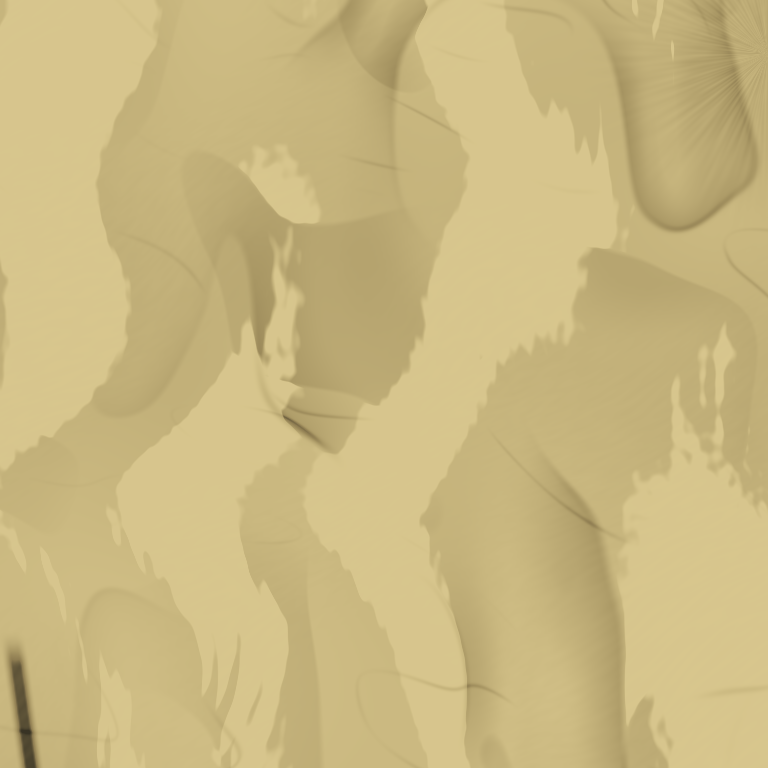
Write a WebGL 1 fragment shader that draws this texture.

```glsl
precision highp float;
// Draws soft sand-coloured folds with ragged lit plateaus, one-sided shadows and thin creases.
uniform vec2 u_resolution;

// Tones from lit to darkest; a depth of 0..5 walks through them.
const vec3 LIT = vec3(0.848, 0.778, 0.556);
const vec3 SAND = vec3(0.788, 0.718, 0.498);
const vec3 SHADE = vec3(0.73, 0.66, 0.45);
const vec3 DEEP = vec3(0.66, 0.59, 0.39);
const vec3 DARK = vec3(0.56, 0.49, 0.32);
const vec3 GASH = vec3(0.22, 0.20, 0.14);

const float BAND_PERIOD = 0.29;    // spacing of the lit plateaus
const float LIT_LEVEL = 0.05;      // higher means less lit area
const float EDGE_SOFT = 0.025;     // plateau edge softness
const vec2 FOLD_SCALE = vec2(3.2, 1.7);
const float FOLD_WIDTH = 0.055;    // reach of the shadow beside a fold
const float FOLD_DEPTH = 2.0;
const float CREASE_WIDTH = 0.005;
const float HAIR_WIDTH = 0.0028;
const float WARP = 0.09;
const float GRAIN = 0.16;

vec2 gradientAt(vec2 cell) {
  vec3 h = fract(cell.xyx * vec3(0.1031, 0.1030, 0.0973));
  h += dot(h, h.yzx + 33.33);
  float angle = 6.28318 * fract((h.x + h.y) * h.z);
  return vec2(cos(angle), sin(angle));
}

float noise(vec2 p) {
  vec2 i = floor(p), f = p - i;
  vec2 u = f * f * f * (f * (f * 6.0 - 15.0) + 10.0);
  vec2 e = vec2(1.0, 0.0);
  float low = mix(dot(gradientAt(i), f), dot(gradientAt(i + e), f - e), u.x);
  float high = mix(dot(gradientAt(i + e.yx), f - e.yx), dot(gradientAt(i + 1.0), f - 1.0), u.x);
  return mix(low, high, u.y);
}

float foldField(vec2 p) {
  vec2 q = p * FOLD_SCALE + vec2(17.3, 5.6);
  return noise(q) + 0.3 * noise(q * 2.1 + 9.0);
}

float hairField(vec2 p) {
  vec2 q = vec2(p.x, p.y + 0.4 * p.x);
  return noise(q * vec2(3.0, 7.0) + vec2(41.2, 23.7));
}

// Approximate signed distances to the zero lines of both fields.
vec2 lineDistances(vec2 p) {
  vec2 e = vec2(0.002, 0.0);
  vec2 here = vec2(foldField(p), hairField(p));
  vec2 dx = vec2(foldField(p + e), hairField(p + e)) - here;
  vec2 dy = vec2(foldField(p + e.yx), hairField(p + e.yx)) - here;
  return here / max(sqrt(dx * dx + dy * dy) / e.x, vec2(0.8));
}

// Ragged plateaus in wavering vertical bands, fringed with streaks in places.
float plateau(vec2 p, float shadow) {
  float sway = 0.25 * noise(p * vec2(1.5, 2.6) + 3.7);
  float field = 0.3 * cos(6.28318 * (p.x - 0.06 + sway) / BAND_PERIOD);
  field += 0.75 * noise(p * vec2(4.0, 2.2) + vec2(8.4, 31.5));
  float fringe = smoothstep(0.0, 0.35, noise(p * 2.3 + vec2(2.6, 7.1)));
  field += 0.45 * fringe * noise(p * vec2(62.0, 10.0));
  field += 0.07 * noise(p * vec2(75.0, 42.0) + 12.0);
  field -= 0.3 * shadow;
  return smoothstep(-EDGE_SOFT, EDGE_SOFT, field - LIT_LEVEL);
}

vec3 ramp(float depth) {
  vec3 c = mix(LIT, SAND, clamp(depth, 0.0, 1.0));
  c = mix(c, SHADE, clamp(depth - 1.0, 0.0, 1.0));
  c = mix(c, DEEP, clamp(depth - 2.0, 0.0, 1.0));
  c = mix(c, DARK, clamp(depth - 3.0, 0.0, 1.0));
  return mix(c, GASH, clamp(depth - 4.0, 0.0, 1.0));
}

void main() {
  vec2 uv = gl_FragCoord.xy / min(u_resolution.x, u_resolution.y);
  vec2 p = uv + WARP * vec2(noise(uv * 3.1 + 5.3), noise(uv * 3.1 + 27.9));

  // Folds: a crisp edge on one side, a long fade on the other.
  vec2 d = lineDistances(p);
  float busy = mix(0.35, 1.0, smoothstep(0.15, 0.45, uv.x));
  float presence = busy * smoothstep(-0.25, 0.3, noise(p * 2.7 + 14.2));
  float shadow = presence * smoothstep(-0.007, 0.006, d.x) * exp(-max(d.x, 0.0) / FOLD_WIDTH);
  float crease = presence * smoothstep(-0.1, 0.3, noise(p * 4.3 + 51.6));
  crease *= exp(-d.x * d.x / (CREASE_WIDTH * CREASE_WIDTH));

  // Short hairline wrinkles.
  float hair = busy * smoothstep(0.05, 0.35, noise(p * 5.0 + 63.4));
  hair *= exp(-d.y * d.y / (HAIR_WIDTH * HAIR_WIDTH));

  // Overlapping dim patches that fade out on one side.
  float patchField = noise(p * vec2(5.2, 4.4) + 72.8);
  float dimPatch = smoothstep(0.13, 0.17, patchField);
  dimPatch *= busy * smoothstep(-0.3, 0.3, noise(p * 4.0 + 35.1));

  // Dim furrowed hollow in the upper right corner.
  vec2 fromHollow = uv - vec2(1.0, 0.93);
  float hollow = smoothstep(0.27, 0.03, length(fromHollow));
  float furrows = noise(vec2(atan(fromHollow.y, -fromHollow.x) * 22.0, length(fromHollow) * 14.0));

  // Faint slanted grain over gently varying sand.
  vec2 slant = vec2(p.x + 0.6 * p.y, p.y - 0.6 * p.x);
  float grain = GRAIN * noise(slant * vec2(28.0, 110.0)) * smoothstep(-0.3, 0.3, noise(p * 3.0 + 88.0));

  float depth = 1.08 + 1.1 * noise(p * vec2(3.4, 2.0) + 46.3) + grain;
  depth += FOLD_DEPTH * shadow + 0.9 * dimPatch + hollow * (1.1 + 0.9 * furrows);
  float lit = plateau(p, shadow + 0.5 * dimPatch + hollow);
  depth = mix(max(depth, 0.25), 0.06 + 0.4 * grain, lit);
  depth += 1.4 * crease + 1.2 * hair;

  // Dark leaning gash near the lower left corner.
  float gash = smoothstep(0.018, 0.004, abs(uv.x - 0.04 + 0.14 * uv.y));
  depth += 3.6 * gash * smoothstep(0.18, 0.13, uv.y);

  gl_FragColor = vec4(ramp(depth), 1.0);
}
```
